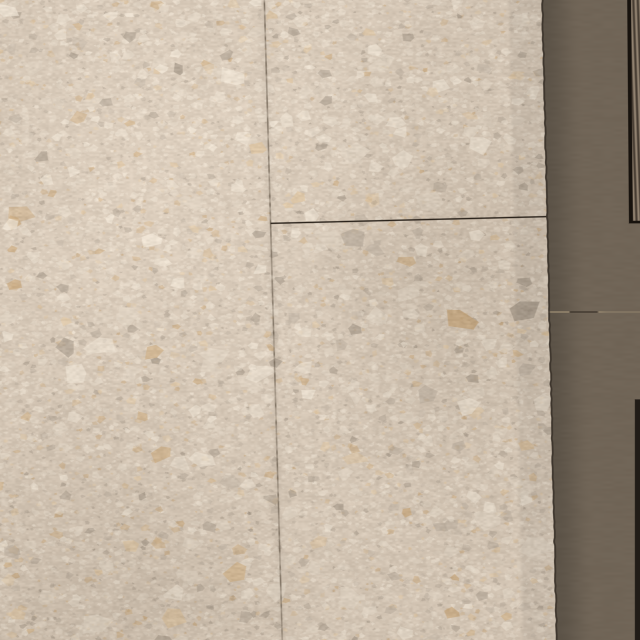
A Shadertoy shader for this texture:

```glsl
float hash(vec2 p) {
    return fract(sin(dot(p, vec2(127.1, 311.7))) * 43758.545);
}

float valueNoise(vec2 p) {
    vec2 cell = floor(p), f = fract(p);
    f = f * f * (3.0 - 2.0 * f);
    return mix(mix(hash(cell), hash(cell + vec2(1, 0)), f.x),
               mix(hash(cell + vec2(0, 1)), hash(cell + vec2(1, 1)), f.x), f.y);
}

float fbm(vec2 p) {
    float sum = 0.0, gain = 0.5;
    for (int i = 0; i < 4; i++) {
        sum += gain * valueNoise(p);
        p = p * 2.03 + 17.3;
        gain *= 0.5;
    }
    return sum;
}

// Antialiased coverage: 1 where the signed distance is negative
float fill(float d, float aa) {
    return 1.0 - smoothstep(-aa, aa, d);
}

float line(float d, float halfWidth, float aa) {
    return fill(abs(d) - halfWidth, aa);
}

// Irregular convex chip bounded by five random half planes
float chipDistance(vec2 p, float radius, vec2 seed) {
    float turn = hash(seed + 3.1) * 6.283;
    float d = -1.0;
    for (int i = 0; i < 5; i++) {
        float k = float(i);
        float angle = turn + (k + 0.6 * hash(seed + k * 7.3)) * 1.2566;
        float reach = radius * mix(0.6, 1.15, hash(seed + k * 4.7 + 1.9));
        d = max(d, dot(p, vec2(cos(angle), sin(angle))) - reach);
    }
    return d;
}

vec3 chipColor(float pick, float shade) {
    vec3 pale = mix(vec3(0.85, 0.80, 0.735), vec3(0.92, 0.88, 0.82), shade);
    vec3 grey = mix(vec3(0.62, 0.57, 0.51), vec3(0.77, 0.72, 0.66), shade);
    vec3 ochre = mix(vec3(0.76, 0.63, 0.46), vec3(0.88, 0.79, 0.66), shade);
    return pick < 0.70 ? pale : pick < 0.88 ? grey : ochre;
}

// Blends one jittered grid of chips over the base colour
vec3 addChips(vec3 base, vec2 uv, float scale, float density, float opacity, float aa) {
    vec2 p = uv * scale + scale * 0.37;
    vec2 home = floor(p);
    for (int j = -1; j <= 1; j++)
    for (int i = -1; i <= 1; i++) {
        vec2 cell = home + vec2(i, j);
        vec2 seed = cell + scale;
        if (hash(seed + 0.7) > density) continue;
        vec2 center = cell + 0.15 + 0.7 * vec2(hash(seed + 5.2), hash(seed + 9.8));
        float size = mix(0.17, 0.43, pow(hash(seed + 2.4), 1.5));
        vec2 q = (p - center) * vec2(0.85, 1.15);
        float cover = fill(chipDistance(q, size, seed), aa * scale);
        vec3 tint = chipColor(hash(seed + 11.6), hash(seed + 13.4));
        base = mix(base, tint, cover * opacity * mix(0.55, 1.0, hash(seed + 8.1)));
    }
    return base;
}

vec3 stone(vec2 uv, float aa) {
    vec3 col = vec3(0.825, 0.769, 0.702);
    col += 0.045 * (fbm(uv * vec2(65.0, 90.0)) - 0.47);
    col = addChips(col, uv, 115.0, 0.75, 0.55, aa);
    col = addChips(col, uv + 0.13, 68.0, 0.62, 0.65, aa);
    col = addChips(col, uv + 0.29, 39.0, 0.42, 0.75, aa);
    col = addChips(col, uv + 0.41, 23.0, 0.22, 0.8, aa);
    // Fine grain and broad uneven light
    col += 0.06 * (valueNoise(uv * vec2(190.0, 330.0)) - 0.5);
    col += 0.05 * (fbm(uv * 4.0) - 0.47);
    col += 0.035 * exp(-8.0 * dot(uv - vec2(0.2, 0.68), uv - vec2(0.2, 0.68)));
    col -= 0.045 * exp(-28.0 * dot(uv - vec2(0.68, 0.53), uv - vec2(0.68, 0.53)));
    col -= 0.04 * exp(-20.0 * dot(uv - vec2(0.18, 0.06), uv - vec2(0.18, 0.06)));
    return col;
}

vec3 metal(vec2 uv, float edge, float aa) {
    float across = clamp((uv.x - edge) / 0.14, 0.0, 1.0);
    vec3 col = mix(vec3(0.36, 0.325, 0.28), vec3(0.44, 0.395, 0.34), smoothstep(0.0, 0.45, across));
    col += 0.015 * (valueNoise(uv * vec2(60.0, 260.0)) - 0.5);
    // Thin seam, pale at both ends with a dark middle
    float seam = line(uv.y - 0.5125, 0.0008, aa);
    float gap = smoothstep(0.888, 0.892, uv.x) * (1.0 - smoothstep(0.932, 0.937, uv.x));
    vec3 seamTint = mix(vec3(0.69, 0.62, 0.50), vec3(0.17, 0.14, 0.11), gap);
    col = mix(col, seamTint, seam * mix(0.95, 0.5, smoothstep(0.93, 0.95, uv.x)));
    // Ribbed upper slot and dark lower slot
    float slotX = uv.x - (0.988 - 0.008 * uv.y);
    float upper = fill(max(-slotX, 0.651 - uv.y), aa);
    float ribs = 0.5 + 0.5 * sin((uv.x + 0.035 * uv.y) * 900.0);
    vec3 ribbed = mix(vec3(0.28, 0.24, 0.20), vec3(0.57, 0.51, 0.44), ribs);
    float rim = min(slotX - 0.006, uv.y - 0.655);
    col = mix(col, mix(vec3(0.09, 0.07, 0.05), ribbed, fill(-rim, aa)), upper);
    float lower = fill(max(0.992 - uv.x, uv.y - 0.376), aa);
    return mix(col, vec3(0.13, 0.11, 0.09), lower);
}

void mainImage(out vec4 fragColor, in vec2 fragCoord) {
    vec2 uv = fragCoord / iResolution.xy;
    float aa = 0.8 / iResolution.y;
    float edge = 0.869 - 0.0227 * uv.y;
    float jointX = uv.x - (0.441 - 0.028 * uv.y);
    float jointY = uv.y - (0.651 + 0.0244 * (uv.x - 0.423));
    vec3 col = stone(uv, aa);
    // Shaded strip beside the metal
    float strip = smoothstep(-0.004, 0.004, uv.x - (0.817 - 0.022 * uv.y));
    col *= 1.0 - 0.055 * strip;
    // Worn vertical joint and crisp horizontal joint
    float wear = mix(0.3, 0.85, valueNoise(vec2(3.0, uv.y * 150.0)));
    col *= 1.0 - 0.05 * exp(-abs(jointX) * 180.0);
    col = mix(col, vec3(0.44, 0.39, 0.33), wear * line(jointX, 0.0012, aa));
    float rightTile = fill(-jointX, aa);
    col = mix(col, vec3(0.16, 0.13, 0.10), rightTile * line(jointY, 0.0011, aa));
    // Metal frame with a ragged dark contact edge
    float ragged = uv.x - edge + 0.0015 * (valueNoise(vec2(uv.y * 130.0, 8.0)) - 0.5);
    col = mix(col, metal(uv, edge, aa), fill(-ragged, aa));
    col = mix(col, vec3(0.20, 0.17, 0.14), 0.75 * line(ragged - 0.001, 0.0014, aa));
    fragColor = vec4(clamp(col, 0.0, 1.0), 1.0);
}
```
